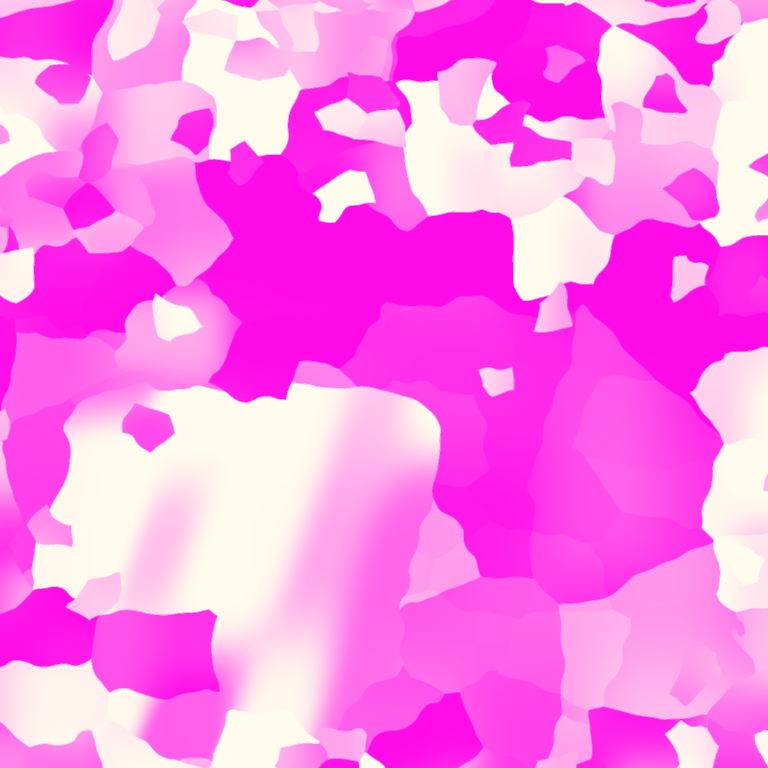
A three.js fragment shader for this texture:

```glsl
// Torn patches of magenta, pink and ivory with crisp edges and soft inner shading.
// Three sizes of Voronoi cells overlap: broad ones below, small ones crowding the
// top and sides, with one large pale folded slab at the lower left.
varying vec2 vUv;

float hash(vec2 p) {
  return fract(sin(dot(p, vec2(127.1, 311.7))) * 43758.5453);
}

float noise(vec2 p) {
  vec2 i = floor(p), f = fract(p);
  f = f * f * f * (f * (f * 6.0 - 15.0) + 10.0);
  return mix(mix(hash(i), hash(i + vec2(1.0, 0.0)), f.x),
             mix(hash(i + vec2(0.0, 1.0)), hash(i + vec2(1.0, 1.0)), f.x), f.y);
}

// Nearest scattered site: its position in xy, its random value in z
vec3 nearestSite(vec2 p, vec2 scale, float seed) {
  vec2 q = p * scale, base = floor(q);
  vec3 best = vec3(0.0);
  float nearest = 100.0;
  for (int y = -1; y <= 1; y++) {
    for (int x = -1; x <= 1; x++) {
      vec2 id = base + vec2(float(x), float(y));
      vec2 site = id + 0.1 + 0.8 * vec2(hash(id + seed), hash(id + seed + 37.3));
      float d = dot(q - site, q - site);
      if (d < nearest) {
        nearest = d;
        best = vec3(site / scale, hash(id + seed + 71.9));
      }
    }
  }
  return best;
}

// How densely small patches gather: high at the top, sides and bottom rim
float crowding(vec2 p) {
  float top = smoothstep(0.66, 0.78, p.y);
  float sides = smoothstep(0.41, 0.48, abs(p.x - 0.5));
  float rim = 1.0 - smoothstep(0.01, 0.06, p.y);
  return max(top, max(sides, rim));
}

// Soft shading that starts anew in every patch
float shading(vec2 p, float seed) {
  return noise(p * vec2(6.0, 5.0) + seed * 91.0) - 0.5;
}

float slabDistance(vec2 p) {
  vec2 q = p - vec2(0.29, 0.26);
  q.x -= 0.25 * q.y;
  return length(max(abs(q) - vec2(0.17, 0.16), 0.0)) - 0.075;
}

// Tone from 0 (magenta) to 1 (ivory)
float patchTone(vec2 p) {
  // Ragged outlines
  vec2 w = p + 0.035 * (vec2(noise(p * 13.0), noise(p * 13.0 + 40.0)) - 0.5)
             + 0.012 * (vec2(noise(p * 38.0), noise(p * 38.0 + 80.0)) - 0.5);
  vec3 broad = nearestSite(w, vec2(4.2, 3.8), 5.0);
  vec3 middle = nearestSite(w, vec2(7.5, 10.0), 19.0);
  vec3 small = nearestSite(w, vec2(19.0, 21.0), 53.0);

  // Broad patches, pink below and magenta above, with faint facets
  float tone = mix(0.56, 0.16, smoothstep(0.2, 0.6, broad.y));
  tone += 0.38 * (broad.z - 0.5) + 0.3 * shading(p, broad.z);
  tone += 0.1 * (middle.z - 0.5);

  // Pale slab with slanting folds
  if (slabDistance(w) < 0.0) {
    vec2 fold = vec2(p.x * 9.0 - p.y * 3.0, p.y * 3.5);
    tone = 0.93 - 0.5 * smoothstep(0.4, 0.85, noise(fold + 11.0));
    tone += 0.12 * shading(p, 0.37);
  }

  // Middle and small patches lie on top
  if (hash(middle.xy * 31.0) < mix(0.1, 0.95, crowding(middle.xy))) {
    tone = 1.2 * middle.z - 0.08 + 0.5 * shading(p * 1.5, middle.z);
  }
  if (hash(small.xy * 47.0) < mix(0.04, 0.24, crowding(small.xy))) {
    tone = 0.15 + 0.8 * small.z + 0.3 * shading(p * 2.0, small.z);
  }
  return clamp(tone, 0.0, 1.0);
}

vec3 patchColor(vec2 p) {
  float green = mix(0.04, 0.99, smoothstep(0.0, 1.0, patchTone(p)));
  return vec3(1.0, green, 0.91 + 0.02 * green);
}

void main() {
  // Average nearby samples to smooth the edges
  vec3 color = vec3(0.0);
  for (int y = -1; y <= 1; y++) {
    for (int x = -1; x <= 1; x++) {
      color += patchColor(vUv + 0.0008 * vec2(float(x), float(y)));
    }
  }
  gl_FragColor = vec4(color / 9.0, 1.0);
}
```
